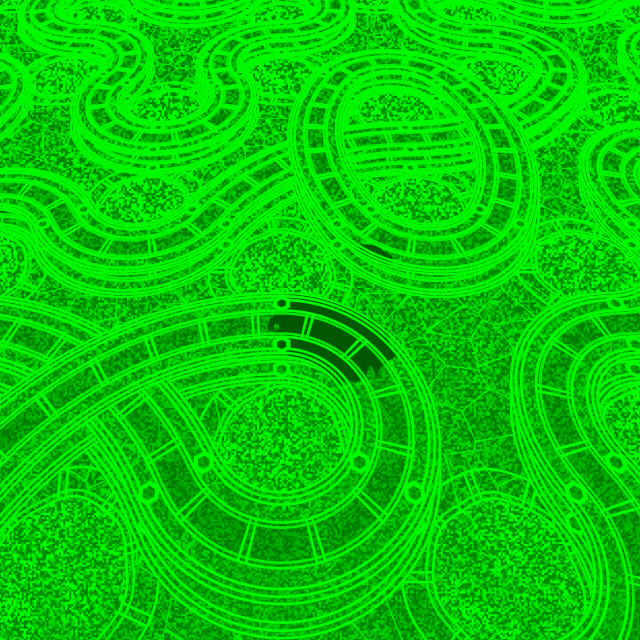
A Shadertoy shader for this pattern:

```glsl
// Woven hexagonal rail tracks over round pits, drawn as glowing green edges in perspective
#define ZOOM 3.5          // tiles across the view
#define HORIZON 1.58      // height of the vanishing line
#define TILT 1.28         // foreshortening
#define TRACK_HALF 0.168  // half width of a track, in hex sides
#define CHANNEL 0.078     // half width of the gap between the rails
#define WALL_DEPTH 0.035  // drop from the rails to the floor
#define LINE_HALF 0.0021  // half thickness of an edge line
#define GRAIN_FREQ 310.0
#define CROSSING 0.45     // share of tiles with crossing tracks
#define GLOW 0.985
#define UNLIT 0.34

const float PI = 3.14159;
const float APOTHEM = 0.866025;
const vec2 HEX = vec2(1.73205, 3.0);

float hash(vec2 p) {
    vec3 q = fract(p.xyx * vec3(0.1031, 0.1030, 0.0973));
    q += dot(q, q.yzx + 33.33);
    return fract((q.x + q.y) * q.z);
}

float noise(vec2 p) {
    vec2 i = floor(p), f = fract(p);
    f *= f * (3.0 - 2.0 * f);
    return mix(mix(hash(i), hash(i + vec2(1, 0)), f.x),
               mix(hash(i + vec2(0, 1)), hash(i + 1.0), f.x), f.y);
}

vec2 polar(float a) { return vec2(cos(a), sin(a)); }

float inside(float d) { return 1.0 - smoothstep(-0.7, 0.7, d * iResolution.y); }

float line(float d) { return inside(abs(d) - LINE_HALF); }

// Gap between the two nearest cell points: zero along the cracks
float cracks(vec2 p) {
    vec2 near = vec2(9.0), cell = floor(p);
    for (int k = 0; k < 9; k++) {
        vec2 c = cell + vec2(k % 3 - 1, k / 3 - 1);
        float d = length(c + vec2(hash(c + 40.0), hash(c + 90.0)) - p);
        near = d < near.x ? vec2(d, near.x) : vec2(near.x, min(near.y, d));
    }
    return near.y - near.x;
}

// Local position in xy, tile number in zw
vec4 hexTile(vec2 p) {
    vec2 idA = floor(p / HEX) + 0.5, idB = floor(p / HEX - 0.5) + 1.0;
    vec2 a = p - idA * HEX, b = p - idB * HEX;
    return dot(a, a) < dot(b, b) ? vec4(a, idA) : vec4(b, idB);
}

// Ground point seen at uv on a plane lowered by drop
vec2 project(vec2 uv, float drop) {
    vec2 p = ZOOM * (1.0 + drop) * vec2(uv.x - 0.44, TILT) / (HORIZON - uv.y);
    return p - vec2(-APOTHEM, ZOOM * TILT / (HORIZON - 0.495));
}

// Round pit at each hex corner: grainy disc, rims, spokes and cracked ground
float floorShade(vec2 p, vec2 scale, float grain) {
    vec2 q = hexTile(p).xy;
    float sector = (floor(atan(q.y, q.x) * 3.0 / PI) + 0.5) * PI / 3.0;
    vec2 v = q - polar(sector);
    float r = length(v) + 0.001, a = atan(v.y, v.x);
    float perCanvas = length(v / r * scale), around = length(vec2(-v.y, v.x) / r * scale);
    float wobble = r + 0.008 * sin(a * 3.0 + p.x) + 0.005 * sin(a * 7.0);
    float disc = inside((wobble - 0.28) / perCanvas);
    float shade = mix(0.5 + 0.38 * grain, 0.53 + 0.54 * grain, disc);
    float rims = max(line((wobble - 0.28) / perCanvas), line((wobble - 0.4) / perCanvas));
    rims = max(rims, line((wobble - 0.305) / perCanvas) * 0.9);
    float spoke = abs(fract(a * 9.0 / (2.0 * PI)) - 0.5) * 2.0 * PI * r / 9.0;
    float spokes = line((spoke - 0.016) / around) * (1.0 - disc) * step(wobble, 0.4);
    float debris = line(cracks(p * 5.0) / 5.0 / scale.x) * (1.0 - disc) * 0.8;
    return mix(shade, GLOW, max(rims, max(spokes, debris)));
}

// Lays the three tracks of a tile over the shade below
float trackShade(float below, vec2 p, vec2 scale, float grain, float patchMask) {
    vec4 tile = hexTile(p);
    vec2 q = tile.xy;
    float turn = floor(hash(tile.zw * 2.0 + 11.0) * 6.0) * PI / 3.0;
    bool crossing = hash(tile.zw * 2.0 + 57.0) < CROSSING;
    float shade = below;
    for (int i = 0; i < 3; i++) {
        bool wide = crossing && i > 0;
        float lean = wide ? PI / 3.0 : PI / 6.0;
        float mid = turn + (wide ? PI / 3.0 * float(2 + i) : PI / 6.0 * float(1 + 4 * i));
        vec2 axis = polar(mid), v = q - axis * APOTHEM / cos(lean);
        float radius = APOTHEM * tan(lean), r = length(v) + 0.001, d = abs(r - radius);
        float across = length(v / r * scale), along = length(vec2(-v.y, v.x) / r * scale);
        // Rails and channel
        float channel = inside((d - CHANNEL) / across);
        float fill = mix(0.53 + 0.34 * grain, 0.48 + 0.27 * grain, channel);
        fill = mix(fill, UNLIT, patchMask);
        // Edges, doubled, and cross ties
        float edges = max(line((d - TRACK_HALF) / across), line((d - CHANNEL) / across));
        edges = max(edges, line((d - TRACK_HALF + 0.024) / across));
        edges = max(edges, line((d - TRACK_HALF - 0.022) / across));
        edges = max(edges, 0.85 * line((d - CHANNEL + 0.018) / across));
        float span = PI - 2.0 * lean, ties = wide ? 6.0 : 4.0;
        float u = atan(axis.y * v.x - axis.x * v.y, -dot(axis, v)) / span * ties;
        float tie = abs(fract(u) - 0.5) * radius * span / ties;
        edges = max(edges, line((tie - 0.014) / along) * channel);
        shade = mix(shade, mix(fill, GLOW, edges), inside((d - TRACK_HALF - 0.028) / across));
    }
    // Hexagonal bolts where tracks cross tile borders
    vec2 n = polar(round(atan(q.y, q.x) * 3.0 / PI) * PI / 3.0);
    vec2 b = abs(vec2(dot(q, n) - APOTHEM, abs(n.x * q.y - n.y * q.x) - 0.122));
    float bolt = (max(b.x, b.x * 0.5 + b.y * APOTHEM) - 0.033) / scale.x;
    shade = mix(shade, mix(0.52 + 0.2 * grain, UNLIT, patchMask), inside(bolt));
    return mix(shade, GLOW, inside(abs(bolt) - 1.6 * LINE_HALF));
}

void mainImage(out vec4 fragColor, in vec2 fragCoord) {
    vec2 uv = fragCoord / iResolution.y;
    float depth = HORIZON - uv.y;
    vec2 scale = vec2(1.0, TILT / depth) * ZOOM / depth;
    float speckle = noise(uv * GRAIN_FREQ), blotch = noise(uv * 24.0);
    float grain = smoothstep(0.12, 0.95, speckle) * (0.65 + 0.4 * blotch + 0.4 * uv.y);
    // Unlit stretch of track with a ragged border
    vec2 e = (uv - vec2(0.525, 0.49)) / vec2(0.095, 0.085);
    vec2 f = (uv - vec2(0.57, 0.59)) / vec2(0.04, 0.028);
    float ragged = min(length(e), length(f)) + 0.3 * (noise(uv * 90.0) - 0.5);
    float patchMask = 1.0 - smoothstep(0.97, 1.03, ragged);
    // Floor, track walls, then rails on top
    vec2 low = project(uv, WALL_DEPTH), high = project(uv, 0.0);
    float shade = floorShade(low, scale, grain);
    shade = trackShade(shade, low, scale, grain, 0.0);
    shade = trackShade(shade, high, scale, grain, patchMask);
    fragColor = vec4(0.0, min(shade, 1.0), 0.0, 1.0);
}
```
